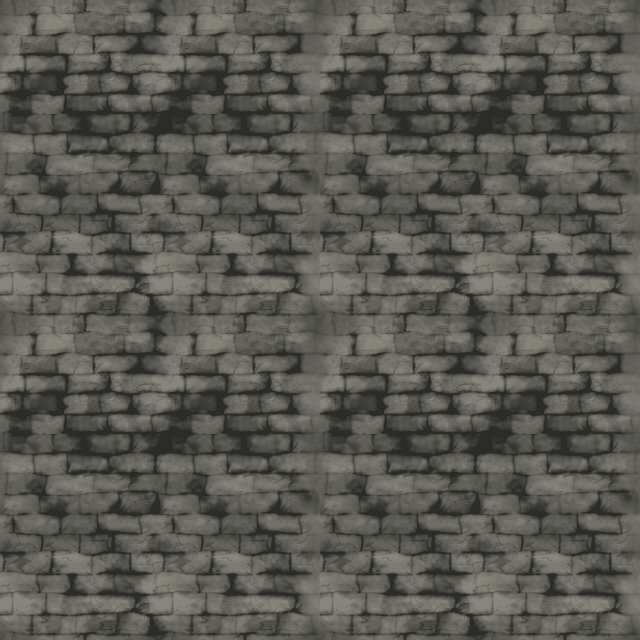
Give the GLSL for this texture, as a three.js fragment shader.

```glsl
// Sooty grey brick wall: a tile laid 2 x 2, each with 16 staggered courses of 8 bricks.
// Thin wavering joints carry dark smudges, cracks and fan-shaped scratches; wrapped
// noise repeats the wear, and a pale smeared seam covers the sides of every tile.
#define TILES 2.0
#define BRICKS vec2(16.0, 32.0)
#define REPEAT vec2(4.0, 16.0)
#define COURSE_SHIFT 0.33
#define LINE_WIDTH 0.06
#define JOINT_WIDTH 0.035
#define SOOT 0.42
#define EXPOSURE 0.71
#define SHADE vec3(0.135, 0.137, 0.128)
#define STONE vec3(0.535, 0.525, 0.485)

varying vec2 vUv;

float hash(vec2 p) {
  vec3 q = fract(vec3(p.xyx) * 0.1031);
  q += dot(q, q.yzx + 33.33);
  return fract((q.x + q.y) * q.z);
}

// Value noise that wraps after the given number of cells
float noise(vec2 p, vec2 period) {
  vec2 i = floor(p), f = fract(p);
  f = f * f * (3.0 - 2.0 * f);
  vec2 a = mod(i, period), b = mod(i + 1.0, period);
  return mix(mix(hash(a), hash(vec2(b.x, a.y)), f.x),
             mix(hash(vec2(a.x, b.y)), hash(b), f.x), f.y);
}

float fbm(vec2 p, vec2 period) {
  float sum = 0.0, amp = 0.533;
  for (int i = 0; i < 4; i++) {
    sum += amp * noise(p, period);
    p *= 2.0;
    period *= 2.0;
    amp *= 0.5;
  }
  return sum;
}

float bell(float d, float width) {
  return exp(-d * d / (width * width));
}

// Soft round patch, placed in a half-tile that repeats across
float patchAt(vec2 uv, vec2 center, float radius) {
  vec2 d = fract(uv * vec2(2.0, 1.0) * TILES - center + 0.5) - 0.5;
  return bell(length(d * vec2(0.5, 1.0)), radius);
}

void main() {
  vec2 uv = vUv;
  vec2 tile = fract(uv * TILES);
  vec2 s = uv * BRICKS.y;
  vec2 period = vec2(8.0, 16.0);

  // Shared layers of wear
  float cloud = fbm(s * 0.5, period * 0.5);
  float soot = fbm(s + 5.3, period);
  float brush = fbm(s * vec2(1.0, 3.0) + 2.7, period * vec2(1.0, 3.0));
  float grain = fbm(s * 6.0, period * 6.0);
  float broad = fbm(s * 0.25 + 1.7, vec2(4.0));

  // Wavering courses and staggered joints
  vec2 q = uv * BRICKS - vec2(0.0, COURSE_SHIFT);
  q += (vec2(noise(s * 2.0, period * 2.0), noise(s + 0.5, period)) - 0.5) * vec2(0.09, 0.24);
  float row = floor(q.y), rowId = mod(row, REPEAT.y);
  q.x += 0.5 * mod(row, 2.0) + 0.35 * hash(vec2(rowId, 91.0));
  float joint = floor(q.x + 0.5);
  vec2 jointId = mod(vec2(joint, row), REPEAT);
  float dx = q.x - joint - 0.32 * (hash(jointId + 17.0) - 0.5);
  float fy = q.y - row;
  float dy = min(fy, 1.0 - fy);
  vec2 brickId = mod(vec2(joint - step(dx, 0.0), row), REPEAT);
  float strength = hash(jointId + 43.0);

  // Stone faces, with a few paler courses
  float paleRow = bell(rowId - 12.0, 0.4) + bell(rowId - 8.0, 0.4) + bell(rowId - 1.0, 0.4);
  float value = EXPOSURE + 0.65 * (cloud - 0.5) + 0.4 * (brush - 0.5) + 0.22 * (grain - 0.5);
  value += 0.22 * (hash(brickId + 7.0) - 0.5) + 0.25 * (broad - 0.5);
  value += 0.13 * paleRow * smoothstep(0.0, 0.3, dy);
  value += 0.10 * (patchAt(uv, vec2(0.73, 0.69), 0.05) + patchAt(uv, vec2(0.76, 0.44), 0.05));

  // Joint lines and the soot gathered around them
  float smear = smoothstep(0.3, 0.68, soot);
  float dark = bell(dy, LINE_WIDTH) * mix(0.12, 0.5, smear);
  dark += bell(dy, 0.2) * 0.28 * smear;
  dark += bell(dx, JOINT_WIDTH) * mix(0.12, 0.5, strength);
  dark += bell(dx, 0.14) * SOOT * smear * strength;
  dark += smoothstep(0.52, 0.72, soot) * 0.28;

  // Scratches fanning out from the foot of each joint
  vec2 foot = vec2(dx * 2.0, fy);
  float reach = length(foot);
  vec2 dir = foot / max(reach, 0.001);
  float fan = smoothstep(0.5, 0.8, noise(dir * 5.0 + jointId * 11.0, vec2(256.0)));
  dark += strength * bell(reach, 0.5) * (0.4 * fan + 0.2 * smear);

  // Hairline cracks in patches
  float crack = abs(noise(s * vec2(1.0, 2.0) + brush * 1.5, period * vec2(1.0, 2.0)) - 0.5);
  dark += bell(crack, 0.025) * 0.24 * smoothstep(0.45, 0.6, cloud);

  // Heavy stains that recur in every tile
  float stain = patchAt(uv, vec2(0.18, 0.67), 0.06) + patchAt(uv, vec2(0.18, 0.0), 0.055);
  dark += stain * 0.42 * smoothstep(0.3, 0.6, brush);

  // Pale smeared seam along the tile sides
  float edge = tile.x + (soot - 0.5) * 0.13;
  float fade = smoothstep(0.93, 0.985, edge);
  fade = max(fade, 1.0 - smoothstep(0.0, 0.035, tile.x + (cloud - 0.5) * 0.09));
  dark *= 1.0 - 0.8 * fade;
  value = mix(value, 0.66 + 0.45 * (cloud - 0.5) + 0.12 * (grain - 0.5), 0.75 * fade);
  float blot = bell(length(tile - vec2(0.97, 0.235)), 0.035)
             + 0.7 * bell(length(tile - vec2(0.96, 0.45)), 0.03);
  dark += blot * 0.6 * smoothstep(0.3, 0.6, soot);

  gl_FragColor = vec4(mix(SHADE, STONE, clamp(value - dark, 0.08, 1.0)), 1.0);
}
```
